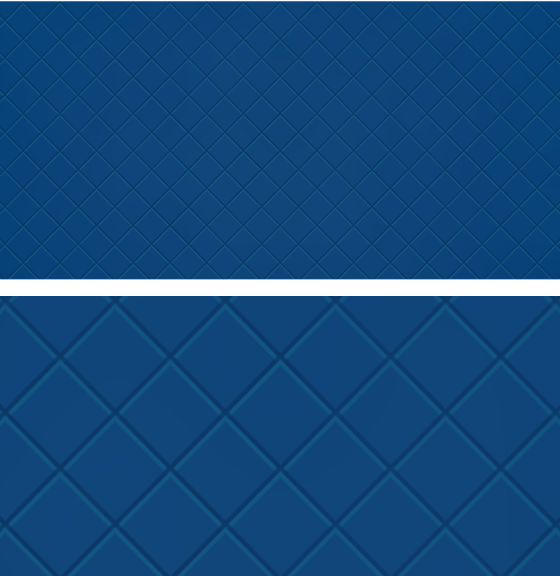
Top, the full canvas; bottom, a detail of the centre.
Give the GLSL for this pattern, as a Shadertoy shader.

```glsl
// Blue diamond-quilted panel with bevelled seams and thin pale rims at top and bottom.

const vec2 TILE = vec2(0.1311, 0.1331);      // diamond width and height, in canvas heights
const vec2 CROSSING = vec2(0.8039, 0.6580);  // one seam crossing

const vec3 BLUE_CENTRE = vec3(0.062, 0.272, 0.478);
const vec3 BLUE_EDGE = vec3(0.022, 0.258, 0.472);
const vec3 HIGHLIGHT = vec3(0.072, 0.365, 0.530);
const vec3 SHADOW = vec3(0.035, 0.195, 0.375);
const vec3 RIM = vec3(0.96, 0.98, 1.0);

float hash(vec2 p) {
    return fract(sin(dot(p, vec2(127.1, 311.7))) * 43758.5);
}

float valueNoise(vec2 p) {
    vec2 cell = floor(p);
    vec2 f = fract(p);
    f = f * f * (3.0 - 2.0 * f);
    float low = mix(hash(cell), hash(cell + vec2(1, 0)), f.x);
    float high = mix(hash(cell + vec2(0, 1)), hash(cell + 1.0), f.x);
    return mix(low, high, f.y);
}

// Signed distance to the nearest seam of each diagonal family; positive is above.
vec2 seamDistance(vec2 p, vec2 tile) {
    vec2 q = p / tile;
    vec2 diagonal = vec2(q.y - q.x, q.y + q.x);
    return (fract(diagonal + 0.5) - 0.5) / length(1.0 / tile);
}

// Soft band centred at an offset from the seam.
vec2 band(vec2 d, float offset, float halfWidth, float blur) {
    return 1.0 - smoothstep(halfWidth - blur, halfWidth + blur, abs(d - offset));
}

float either(vec2 m) {
    return max(m.x, m.y);
}

// Cloth colour: calmer in the middle, more saturated toward the sides.
vec3 clothColour(vec2 p, float aspect) {
    vec2 c = (p - vec2(0.5 * aspect, 0.42)) / vec2(0.5 * aspect, 0.9);
    vec3 colour = mix(BLUE_CENTRE, BLUE_EDGE, smoothstep(0.2, 1.3, length(c)));
    return colour + 0.008 * (valueNoise(p * 5.0) - 0.5);
}

void mainImage(out vec4 fragColor, in vec2 fragCoord) {
    float pixel = 1.0 / iResolution.y;
    vec2 p = fragCoord * pixel;
    vec3 colour = clothColour(p, iResolution.x * pixel);

    // Each seam has a shadow above and a lit edge below.
    vec2 d = seamDistance(p - CROSSING, TILE);
    float blur = max(0.0016, 0.6 * pixel);
    float shade = either(band(d, 0.0026, 0.0026, blur));
    float light = either(band(d, -0.0026, 0.0026, blur));
    float wear = 0.75 + 0.25 * valueNoise(p * 9.0 + 4.0);
    colour = mix(colour, HIGHLIGHT, 0.75 * light * wear);
    colour = mix(colour, SHADOW, 0.72 * shade * wear);

    // Pale rims along the upper and lower borders.
    float rim = smoothstep(-0.5 * pixel, 0.5 * pixel, p.y - 0.9952);
    rim += smoothstep(-0.5 * pixel, 0.5 * pixel, 0.0022 - p.y);
    colour = mix(colour, RIM, clamp(rim, 0.0, 1.0));

    fragColor = vec4(colour, 1.0);
}
```
